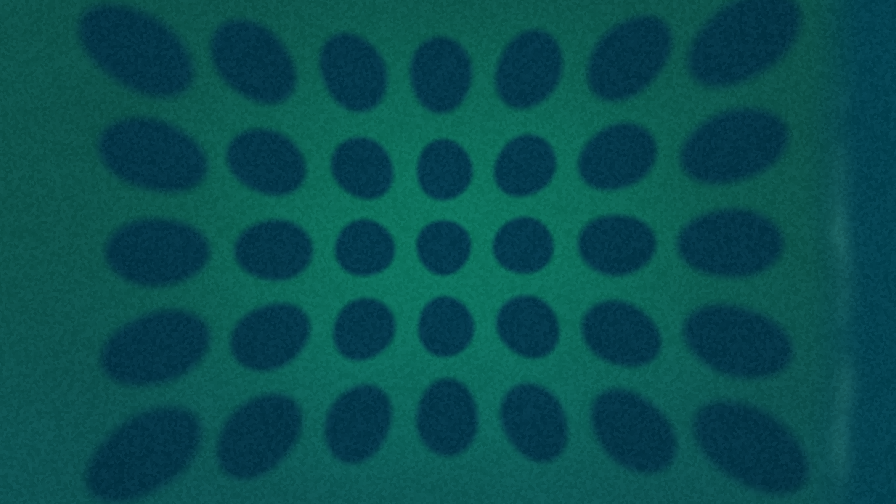
A Shadertoy shader for this pattern:

```glsl
#define HALF_COLUMNS 3
#define HALF_ROWS 2
#define SPACING 0.1516
#define DOT_RADIUS 0.0544
#define TILT 0.014
#define GRAIN_CELLS 190.0
#define GRAIN_AMOUNT 0.045
#define INK vec3(0.015, 0.21, 0.275)
#define GLOW vec3(0.05, 0.45, 0.365)
#define EDGE vec3(0.05, 0.325, 0.295)
#define SHADE vec3(0.015, 0.26, 0.315)

vec2 hash2(vec2 p) {
    vec3 q = fract(p.xyx * vec3(0.1031, 0.1030, 0.0973));
    q += dot(q, q.yzx + 33.33);
    return fract((q.xx + q.yz) * q.zy);
}

// Random tone of the nearest cell centre, in -1..1
float cellTone(vec2 p) {
    vec2 cell = floor(p);
    float nearest = 9.0, tone = 0.0;
    for (int y = -1; y <= 1; y++)
    for (int x = -1; x <= 1; x++) {
        vec2 id = cell + vec2(x, y);
        vec2 offset = id + hash2(id) - p;
        float d = dot(offset, offset);
        if (d < nearest) {
            nearest = d;
            tone = hash2(id + 71.0).x * 2.0 - 1.0;
        }
    }
    return tone;
}

float ellipseDistance(vec2 p, vec2 radii) {
    p += 1e-5;
    float k = length(p / radii);
    return k * (k - 1.0) / length(p / (radii * radii));
}

// Pincushion lattice: dots stretch along the radius as they move outward
float dotCoverage(vec2 p, float pixel) {
    float coverage = 0.0;
    for (int row = -HALF_ROWS; row <= HALF_ROWS; row++)
    for (int col = -HALF_COLUMNS; col <= HALF_COLUMNS; col++) {
        vec2 id = vec2(col, row);
        float r2 = dot(id, id);
        vec2 radial = r2 > 0.0 ? id * inversesqrt(r2) : vec2(1.0, 0.0);
        vec2 jitter = hash2(id + 20.0) - 0.5;
        vec2 center = SPACING * id * (1.0 + 0.033 * r2 - 0.0006 * r2 * r2);
        vec2 d = p - center - jitter * 0.006;
        vec2 local = vec2(dot(d, radial), dot(d, vec2(-radial.y, radial.x)));
        vec2 radii = DOT_RADIUS + vec2(0.0056, 0.0015) * r2;
        radii *= 1.0 + 0.03 * jitter;
        float angle = atan(local.y, local.x);
        float wobble = 0.0012 * sin(angle * 3.0 + jitter.x * 12.0);
        float blur = 0.006 + 0.0008 * r2 + pixel;
        float dist = ellipseDistance(local, radii) + wobble;
        coverage = max(coverage, 1.0 - smoothstep(-blur, blur, dist));
    }
    return coverage;
}

// Lit backdrop with a darker right margin and a patchy pale streak
vec3 backdrop(vec2 p) {
    float falloff = smoothstep(0.08, 0.8, length(p * vec2(1.0, 1.2)));
    vec3 color = mix(GLOW, EDGE, falloff);
    color.b += 0.03 * smoothstep(0.1, -0.5, p.y);
    float drift = 0.006 * sin(p.y * 9.0) + 0.003 * sin(p.y * 31.0);
    color = mix(color, SHADE, smoothstep(0.70, 0.83, p.x + drift));
    float streak = exp(-pow((p.x - 0.782 + drift) / 0.022, 2.0));
    float patches = 0.55 + 0.3 * sin(p.y * 17.0 + 1.0) + 0.15 * sin(p.y * 43.0);
    streak *= patches * smoothstep(0.38, 0.2, p.y);
    return color + streak * vec3(0.07, 0.09, 0.06);
}

void mainImage(out vec4 fragColor, in vec2 fragCoord) {
    vec2 p = (fragCoord - 0.5 * iResolution.xy) / iResolution.y;
    float c = cos(TILT), s = sin(TILT);
    vec2 lattice = mat2(c, -s, s, c) * (p - vec2(-0.007, 0.009));

    vec3 color = backdrop(p);
    vec3 ink = INK + vec3(0.0, 0.02, 0.03) * exp(-5.0 * dot(p, p));
    color = mix(color, ink, dotCoverage(lattice, 0.5 / iResolution.y));

    // Fine grain over broad, uneven mottling
    vec2 cells = (p + 2.0) * GRAIN_CELLS;
    float mottle = sin(p.x * 13.0 + 2.0 * sin(p.y * 9.0)) * sin(p.y * 17.0 + p.x * 5.0);
    float grain = cellTone(cells);
    color *= 1.0 + 0.015 * mottle;
    color += GRAIN_AMOUNT * grain * vec3(0.35, 0.5, 0.55);
    fragColor = vec4(clamp(color, 0.0, 1.0), 1.0);
}
```
